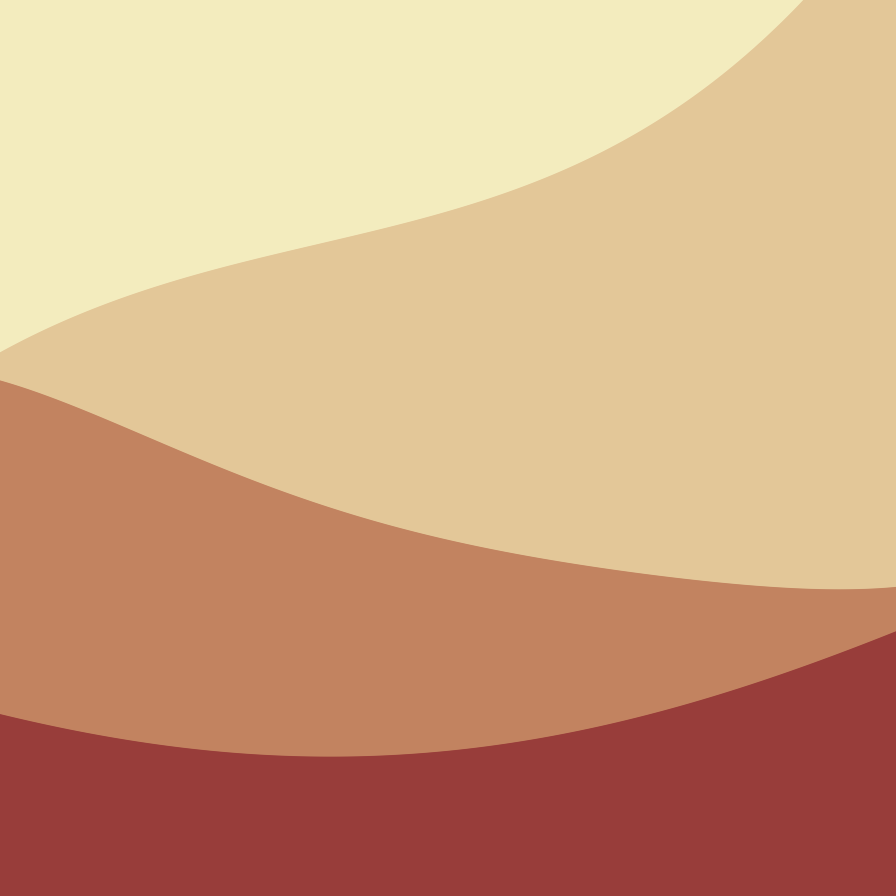
Give the GLSL for this background, as a WebGL 1 fragment shader.

```glsl
precision highp float;

uniform vec2 u_resolution;

#define CREAM vec3(0.953, 0.925, 0.745)
#define SAND  vec3(0.890, 0.780, 0.598)
#define CLAY  vec3(0.761, 0.514, 0.376)
#define BRICK vec3(0.598, 0.239, 0.227)
#define EDGE_SOFTNESS 0.6

// Quintic ridge height; coefficients run from constant to fifth power.
float ridgeHeight(float x, vec3 low, vec3 high) {
    float upper = high.x + x * (high.y + x * high.z);
    return low.x + x * (low.y + x * (low.z + x * upper));
}

// Coverage below a ridge, smoothed across its edge whatever its slope.
float belowRidge(vec2 uv, vec3 low, vec3 high) {
    vec2 pixel = 1.0 / u_resolution;
    float height = ridgeHeight(uv.x, low, high);
    float rise = ridgeHeight(uv.x + pixel.x, low, high) - height;
    float width = EDGE_SOFTNESS * length(vec2(pixel.y, rise));
    return smoothstep(-width, width, height - uv.y);
}

void main() {
    vec2 uv = gl_FragCoord.xy / u_resolution;

    // Flat layers, from the back to the front
    float sand = belowRidge(uv, vec3(0.6068, 0.5500, -0.8706),
                                vec3(0.7625, 0.0781, 0.0));
    float clay = belowRidge(uv, vec3(0.5755, -0.2820, -1.0335),
                                vec3(3.0178, -3.0518, 1.1190));
    float brick = belowRidge(uv, vec3(0.2031, -0.2426, 0.2517),
                                 vec3(0.1944, -0.1111, 0.0));

    vec3 color = mix(CREAM, SAND, sand);
    color = mix(color, CLAY, clay);
    color = mix(color, BRICK, brick);
    gl_FragColor = vec4(color, 1.0);
}
```
